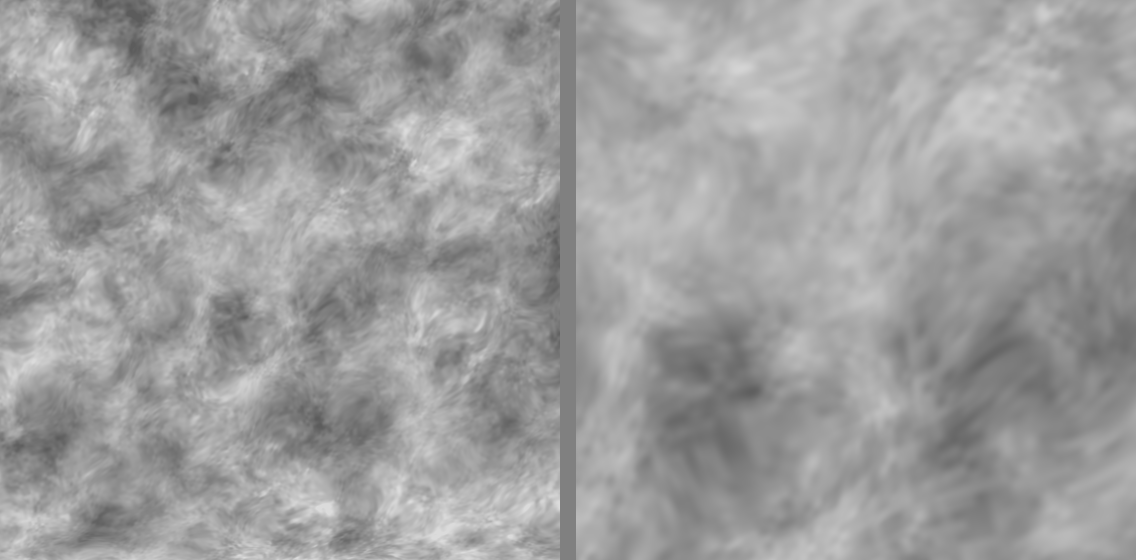
Left, the full canvas; right, a detail of the centre.
Write a Shadertoy shader that draws this texture.

```glsl
#define MEAN_GREY 0.610
#define CONTRAST 0.122
#define BASE_FREQ 8.5
#define GAIN 0.74
#define SLANT 0.8
#define STRETCH 1.11
#define WARP 0.12
#define GLINT 0.12
#define FLOOR_SQUASH 0.06
#define FLOOR_HEIGHT 0.05

// Integer lattice hash, -1 to 1
float hash(vec2 cell) {
    uvec2 q = uvec2(ivec2(cell)) * uvec2(1597u, 3815u);
    uint n = (q.x ^ (q.y << 7)) * 74729u;
    n = (n ^ (n >> 15)) * 48271u;
    n = (n ^ (n >> 13)) * 69621u;
    n ^= n >> 16;
    return float(n & 65535u) / 32767.5 - 1.0;
}

float valueNoise(vec2 p) {
    vec2 cell = floor(p);
    vec2 f = fract(p);
    f = f * f * (3.0 - 2.0 * f);
    float low = mix(hash(cell), hash(cell + vec2(1, 0)), f.x);
    float high = mix(hash(cell + vec2(0, 1)), hash(cell + vec2(1, 1)), f.x);
    return mix(low, high, f.y);
}

mat2 rotation(float angle) {
    float c = cos(angle), s = sin(angle);
    return mat2(c, s, -s, c);
}

// Octaves turned against each other; the fine ones scale with the detail weight
float cloud(vec2 p, float detail) {
    mat2 turn = 2.03 * rotation(0.9);
    float sum = 0.0, amp = 1.0;
    for (int i = 0; i < 5; i++) {
        sum += amp * (i < 3 ? 1.0 : detail) * valueNoise(p);
        p = turn * p + 17.3;
        amp *= GAIN;
    }
    return sum;
}

float band(float y, float centre, float width) {
    float d = (y - centre) / width;
    return exp(-d * d);
}

void mainImage(out vec4 fragColor, in vec2 fragCoord) {
    vec2 uv = fragCoord / iResolution.y;

    // Flatten the features towards the lower edge
    float nearFloor = exp(-uv.y / FLOOR_HEIGHT);
    vec2 p = vec2(uv.x, uv.y - FLOOR_SQUASH * nearFloor);

    // Slightly slanted grain
    p = rotation(-SLANT) * (p - 0.5);
    p = p * BASE_FREQ * vec2(1.0 / STRETCH, STRETCH) + 40.0;

    // Gentle distortion to break up the lattice
    vec2 q = rotation(0.5) * p * 1.9;
    p += WARP * vec2(valueNoise(q + 5.2), valueNoise(q + 31.7));

    // Soft patches beside crisp ones
    float crisp = smoothstep(-0.5, 0.6, valueNoise(p * 0.9 + 83.0));
    float tone = cloud(p, mix(0.8, 1.25, crisp));

    // Short bright flecks on the lighter crisp patches
    float fleck = max(valueNoise(p * vec2(6.0, 9.0) + 9.0), 0.0);
    float glint = fleck * fleck * crisp * smoothstep(-0.2, 0.8, tone);

    float grey = MEAN_GREY + CONTRAST * tone + GLINT * glint;

    // Broad level bands and the pale lower rim
    grey += 0.04 * band(uv.y, 0.14, 0.05) - 0.04 * band(uv.y, 0.24, 0.05);
    grey += 0.10 * exp(-uv.y / 0.015);

    fragColor = vec4(vec3(clamp(grey, 0.36, 0.86)), 1.0);
}
```
